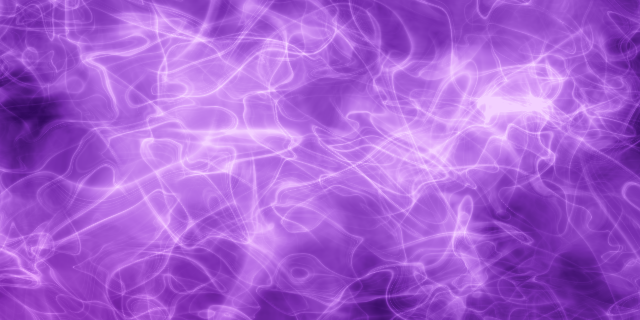
A Shadertoy shader for this background:

```glsl
const int WISP_LAYERS = 20;

float hash(vec2 p) {
    return fract(sin(dot(p, vec2(127.1, 311.7))) * 43758.5);
}

float valueNoise(vec2 p) {
    vec2 cell = floor(p);
    vec2 f = fract(p);
    vec2 u = f * f * f * (f * (f * 6.0 - 15.0) + 10.0);
    float low = mix(hash(cell), hash(cell + vec2(1.0, 0.0)), u.x);
    float high = mix(hash(cell + vec2(0.0, 1.0)), hash(cell + vec2(1.0)), u.x);
    return mix(low, high, u.y);
}

mat2 rotation(float angle) {
    float c = cos(angle), s = sin(angle);
    return mat2(c, s, -s, c);
}

float fbm(vec2 p) {
    float sum = 0.0;
    float amplitude = 0.5;
    for (int i = 0; i < 5; i++) {
        sum += amplitude * valueNoise(p);
        p = rotation(0.65) * p * 2.03 + 7.3;
        amplitude *= 0.55;
    }
    return sum / 1.05;
}

// Offset in -0.5..0.5 on both axes
vec2 drift(vec2 p) {
    return vec2(valueNoise(p), valueNoise(p + vec2(37.2, 11.8))) - 0.5;
}

float glow(vec2 p, vec2 center, vec2 radius) {
    vec2 d = (p - center) / radius;
    return exp(-dot(d, d));
}

// Broad lit and shaded regions of the cloud
float hazeTone(vec2 p) {
    vec2 q = p + 0.20 * drift(p * 3.2) + 0.12 * drift(p * 7.5 + 4.0);
    float tone = 0.14;
    tone += 0.45 * glow(q, vec2(0.60, 0.76), vec2(0.42, 0.36));
    tone += 0.28 * glow(q, vec2(1.10, 0.46), vec2(0.62, 0.24));
    tone += 0.27 * glow(q, vec2(1.62, 0.72), vec2(0.36, 0.28));
    tone += 0.20 * glow(q, vec2(0.22, 0.26), vec2(0.45, 0.25));
    tone -= 0.26 * glow(q, vec2(0.00, 0.55), vec2(0.14, 0.20));
    tone -= 0.26 * glow(q, vec2(0.87, 1.03), vec2(0.24, 0.15));
    tone -= 0.26 * glow(q, vec2(2.02, 0.72), vec2(0.15, 0.30));
    return tone + 0.50 * (fbm(q * 4.2 + 2.0) - 0.5);
}

// Folded sheet: crisp rim on one side, fibrous veil on the other
float wisp(vec2 p, float seed, float frequency) {
    float angle = mix(-1.1, 1.1, hash(vec2(seed, 3.7)));
    vec2 q = rotation(angle) * p * vec2(0.68, 1.1) * frequency + seed * 17.3;
    q += 1.5 * drift(q * 0.85);
    q += 0.75 * drift(q * 1.9 + 5.1);
    float d = valueNoise(q) - 0.5;
    float footprint = fwidth(d);
    float rimWidth = max(0.016, 0.65 * footprint);
    float rim = exp(-abs(d) / rimWidth) * 0.016 / rimWidth;

    // Fine fibres run parallel to the rim
    float ridge = 1.0 - abs(2.0 * valueNoise(vec2(d * 32.0, q.x * 1.2 + seed)) - 1.0);
    float fibres = mix(ridge * ridge * ridge, 0.3, smoothstep(0.015, 0.05, footprint));
    float veil = exp(-max(d, 0.0) * 10.0) * smoothstep(-rimWidth, rimWidth, d);
    float patches = valueNoise(p * vec2(2.9, 3.8) + seed * 9.1);
    return smoothstep(0.38, 0.82, patches) * (veil * (0.30 + 1.5 * fibres) + 1.8 * rim);
}

float wispTone(vec2 p) {
    float sum = 0.0;
    for (int i = 0; i < WISP_LAYERS; i++) {
        float depth = float(i) / float(WISP_LAYERS - 1);
        float strength = mix(0.17, 0.12, depth);
        sum += strength * wisp(p, float(i) + 1.0, mix(2.1, 7.5, depth));
    }
    return sum;
}

vec3 smokeColor(float tone) {
    vec3 night = vec3(0.20, 0.04, 0.38);
    vec3 violet = vec3(0.47, 0.18, 0.69);
    vec3 orchid = vec3(0.70, 0.42, 0.89);
    vec3 lilac = vec3(0.86, 0.63, 0.98);
    vec3 pale = vec3(0.95, 0.81, 1.0);
    vec3 color = mix(night, violet, clamp(tone / 0.25, 0.0, 1.0));
    color = mix(color, orchid, clamp((tone - 0.25) / 0.32, 0.0, 1.0));
    color = mix(color, lilac, clamp((tone - 0.57) / 0.30, 0.0, 1.0));
    return mix(color, pale, clamp((tone - 0.87) / 0.35, 0.0, 1.0));
}

void mainImage(out vec4 fragColor, in vec2 fragCoord) {
    vec2 p = fragCoord / iResolution.y;
    float haze = hazeTone(p);

    // Lit haze reveals more of the wisps
    float visibility = 0.7 + 0.4 * smoothstep(0.1, 0.6, haze);
    vec3 color = smokeColor(haze + visibility * wispTone(p));

    // Warmer tint toward the lower left
    color += vec3(0.03, -0.02, 0.0) * glow(p, vec2(0.1, 0.0), vec2(0.7, 0.3));
    fragColor = vec4(color, 1.0);
}
```
